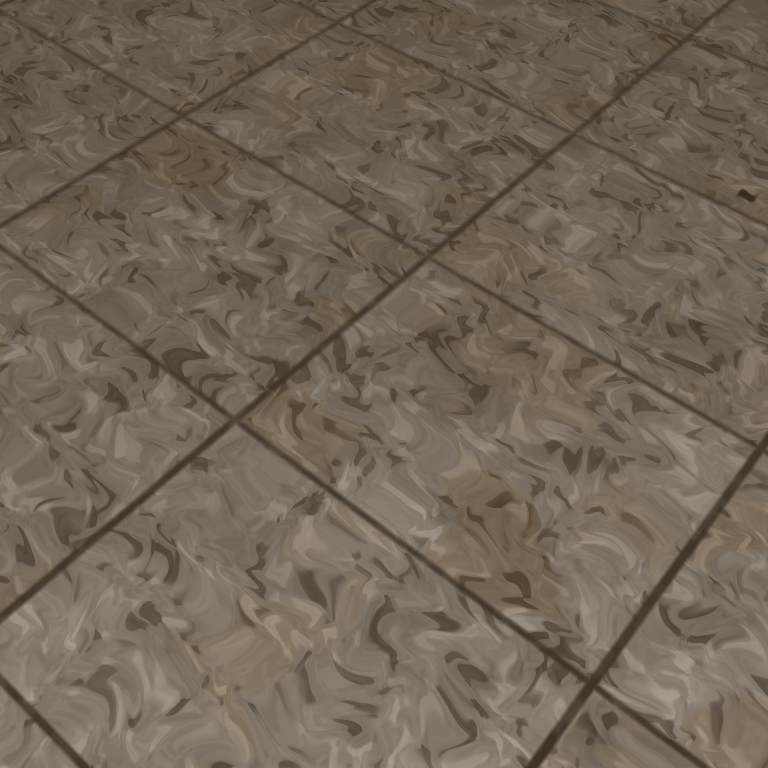
Reproduce this texture procedurally as a Shadertoy shader.

```glsl
vec3 hash3(vec2 p) {
    vec3 k = vec3(dot(p, vec2(127.1, 311.7)), dot(p, vec2(269.5, 183.3)), dot(p, vec2(419.2, 371.9)));
    return fract(sin(k) * 43758.55);
}

// Soft cellular noise: random cell values blended by distance, 0 to 1
float cells(vec2 p) {
    vec2 cell = floor(p), sum = vec2(0.0);
    for (int y = -1; y <= 1; y++)
    for (int x = -1; x <= 1; x++) {
        vec2 g = cell + vec2(x, y);
        vec3 r = hash3(g);
        vec2 d = g + r.xy - p;
        sum += exp(-9.0 * dot(d, d)) * vec2(r.z, 1.0);
    }
    return sum.x / sum.y;
}

// Mottled stone, in tile units
vec3 stone(vec2 uv, vec2 tile, vec3 base, float contrast) {
    vec2 q = vec2(uv.x + uv.y, uv.y - uv.x) * 0.707 + 7.0 * hash3(tile).xy;
    q += 0.03 * sin(q.yx * 19.0 + 2.0 * sin(q * 11.0));
    q += 0.012 * sin(q.yx * 61.0 + 2.0 * sin(q * 37.0));

    float blotch = cells(q * 5.0) - 0.5;
    float patches = cells(q * 13.0 + 31.0) - 0.5;
    float fleck = cells(q * vec2(38.0, 22.0) + 57.0);
    float grain = cells(q * vec2(85.0, 60.0) + 83.0) - 0.5;
    float warm = smoothstep(0.5, 0.9, cells(q * 3.2 + 11.0) + 0.4 * patches);

    float tone = 0.05 * blotch + 0.075 * patches + 0.05 * (fleck - 0.5) + 0.04 * grain;
    tone += 0.045 * smoothstep(0.7, 0.95, fleck + 0.3 * patches);
    tone -= 0.085 * smoothstep(0.24, 0.05, fleck + 0.35 * patches);
    tone += 0.015 * (hash3(tile + 5.0).z - 0.5);
    return base + contrast * (tone - warm * vec3(0.015, 0.032, 0.05));
}

void mainImage(out vec4 fragColor, in vec2 fragCoord) {
    vec2 p = fragCoord / iResolution.xy;

    // Perspective floor: canvas position to tile coordinates
    mat3 floorToCanvas = mat3(0.329, -0.363, -0.176,
                              0.341, 0.3195, 0.1615,
                              0.306, 0.453, 1.0);
    vec3 h = inverse(floorToCanvas) * vec3(p, 1.0);
    vec2 uv = h.xy / h.z;

    // Light falls off toward the far side
    vec3 base = mix(vec3(0.515, 0.475, 0.425), vec3(0.39, 0.35, 0.295), p.y);
    base -= 0.02 * smoothstep(0.5, 1.0, length(p - vec2(0.55, 0.4)));
    vec3 color = stone(uv, floor(uv), base, mix(1.25, 0.7, p.y));

    // Grout lines with a soft edge of constant canvas width
    vec2 soft = 0.0035 * iResolution.y * sqrt(pow(dFdx(uv), vec2(2.0)) + pow(dFdy(uv), vec2(2.0)));
    vec2 dist = abs(fract(uv + 0.5) - 0.5);
    vec2 line = 1.0 - smoothstep(0.010 - soft, 0.010 + soft, dist);
    float wear = 0.75 + 0.35 * cells(uv * 24.0);
    float grout = max(line.x, line.y * 0.93) * min(wear, 1.0) * mix(1.0, 0.8, p.y);
    color = mix(color, vec3(0.235, 0.195, 0.15), grout);

    // Small crumb of debris
    vec2 crumb = (p - vec2(0.973, 0.745)) / vec2(0.013, 0.006);
    crumb.y += 0.6 * sin(crumb.x * 3.0);
    color = mix(color, vec3(0.17, 0.13, 0.09), 0.85 * smoothstep(1.3, 0.6, length(crumb)));

    fragColor = vec4(clamp(color, 0.0, 1.0), 1.0);
}
```
